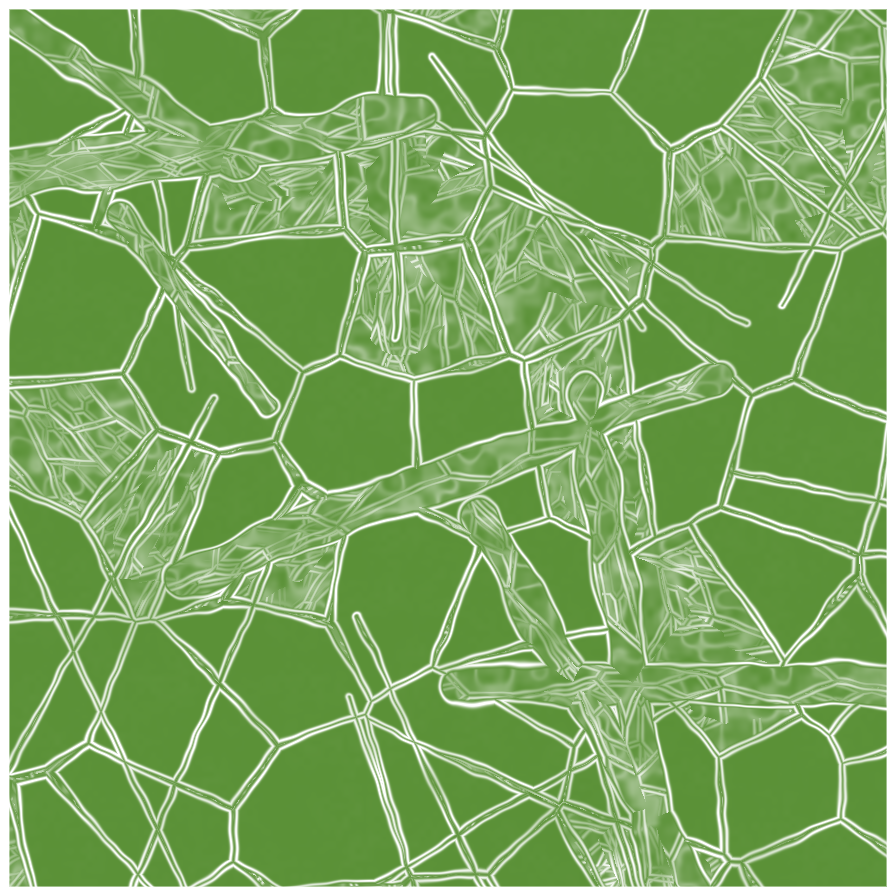
Give the GLSL for this pattern, as a three.js fragment shader.

```glsl
#define PLATE_FREQ 7.0
#define FRACTURES 20
#define LINE_WIDTH 0.0019
#define CRACK_WIDTH 0.0035
#define CRUSHED_SHARE 0.38
#define WARP 0.006
#define MARGIN 0.0105
#define GREEN vec3(0.355, 0.568, 0.215)
#define WHITE vec3(1.0)

varying vec2 vUv;

vec2 hash2(vec2 p) {
  vec3 q = fract(p.xyx * vec3(0.1031, 0.1030, 0.0973));
  q += dot(q, q.yzx + 33.33);
  return fract((q.xx + q.yz) * q.zy);
}

float noise(vec2 p) {
  vec2 i = floor(p), f = fract(p);
  f = f * f * (3.0 - 2.0 * f);
  float low = mix(hash2(i).x, hash2(i + vec2(1.0, 0.0)).x, f.x);
  float high = mix(hash2(i + vec2(0.0, 1.0)).x, hash2(i + vec2(1.0)).x, f.x);
  return mix(low, high, f.y);
}

// Voronoi cells: x is the border distance in canvas units, yz the cell hash
vec3 cells(vec2 p, vec2 freq) {
  vec2 q = p * freq, base = floor(q), f = fract(q);
  vec2 nearest = vec2(0.0), home = vec2(0.0);
  float best = 9.0;
  for (int y = -1; y <= 1; y++) {
    for (int x = -1; x <= 1; x++) {
      vec2 g = vec2(float(x), float(y));
      vec2 r = g + hash2(base + g) - f;
      if (dot(r, r) < best) { best = dot(r, r); nearest = r; home = g; }
    }
  }
  float border = 9.0;
  for (int y = -2; y <= 2; y++) {
    for (int x = -2; x <= 2; x++) {
      vec2 g = home + vec2(float(x), float(y));
      vec2 r = g + hash2(base + g) - f;
      vec2 diff = r - nearest;
      if (dot(diff, diff) > 0.0001)
        border = min(border, dot(0.5 * (r + nearest), diff) / length(diff * freq));
    }
  }
  return vec3(border, hash2(base + home + 71.0));
}

float stroke(float d) {
  d /= LINE_WIDTH;
  return exp(-d * d);
}

void main() {
  // Slightly ragged coordinates
  vec2 p = vUv;
  p += WARP * (vec2(noise(vUv * 13.0), noise(vUv * 13.0 + 40.0)) - 0.5);
  p += 0.5 * WARP * (vec2(noise(vUv * 55.0), noise(vUv * 55.0 + 90.0)) - 0.5);
  float rough = noise(vUv * 17.0 + 5.0);

  // Plates parted by narrow cracks
  vec3 plate = cells(p + 3.0, vec2(PLATE_FREQ));
  float inside = plate.x - CRACK_WIDTH * (0.7 + 1.6 * rough * rough);
  float angle = plate.y * 3.14159;

  // Long straight fractures, every third one a wide crushed band
  for (int i = 0; i < FRACTURES; i++) {
    float n = float(i);
    vec2 place = hash2(vec2(n * 7.0 + 2.0, 31.0));
    vec2 kind = hash2(vec2(n * 5.0 + 9.0, 83.0));
    float turn = kind.x * 3.14159;
    vec2 along = vec2(cos(turn), sin(turn));
    vec2 r = p - place;
    float reach = mix(0.12, 0.45, kind.y);
    r -= along * clamp(dot(r, along), -reach, reach);
    float wide = mod(n, 3.0) < 0.5 ? mix(0.012, 0.028, kind.y) : CRACK_WIDTH;
    float d = length(r) - wide * (0.6 + 0.8 * rough);
    if (d < inside) { inside = d; angle = turn; }
  }

  // Crushed zones: fracture bands and some whole plates
  float band = smoothstep(0.002, 0.005, -inside);
  float broken = step(plate.z, CRUSHED_SHARE) * smoothstep(0.0, 0.005, inside);
  float zone = max(band, broken);

  // Shards stretched along the local direction
  vec2 dir = vec2(cos(angle), sin(angle));
  vec2 q = vec2(dot(p, dir), dot(p, vec2(-dir.y, dir.x))) + 5.0;
  vec3 shard = cells(q, vec2(10.0, 24.0));
  vec3 sliver = cells(q + 2.0, vec2(21.0, 52.0));
  float fade = 0.35 + 0.65 * noise(vUv * 38.0 + 20.0);
  float shardLine = stroke(shard.x - 0.003) * fade * (0.55 + 0.45 * shard.y);
  float sliverLine = stroke(sliver.x - 0.0025) * fade * (0.2 + 0.65 * sliver.y);
  sliverLine *= step(shard.z, 0.6);

  // Faint curled scratches and haze in the rubble
  float curl = stroke((noise(p * 48.0 + 11.0) - 0.5) / 65.0);
  float haze = 0.14 * noise(vUv * 95.0);
  float rubble = max(max(shardLine, sliverLine), 0.36 * curl * fade) + haze;

  // Bright plate outlines over the rubble
  float strength = 0.65 + 0.5 * noise(vUv * 24.0 + 60.0);
  float light = max(rubble * zone, stroke(inside) * strength);
  light += 0.025 * noise(vUv * 30.0) * noise(vUv * 140.0);
  vec3 color = mix(GREEN, WHITE, clamp(light, 0.0, 1.0));

  // Plain white margin
  vec2 edge = min(vUv, 1.0 - vUv);
  float frame = smoothstep(MARGIN - 0.001, MARGIN + 0.001, min(edge.x, edge.y));
  gl_FragColor = vec4(mix(WHITE, color, frame), 1.0);
}
```
